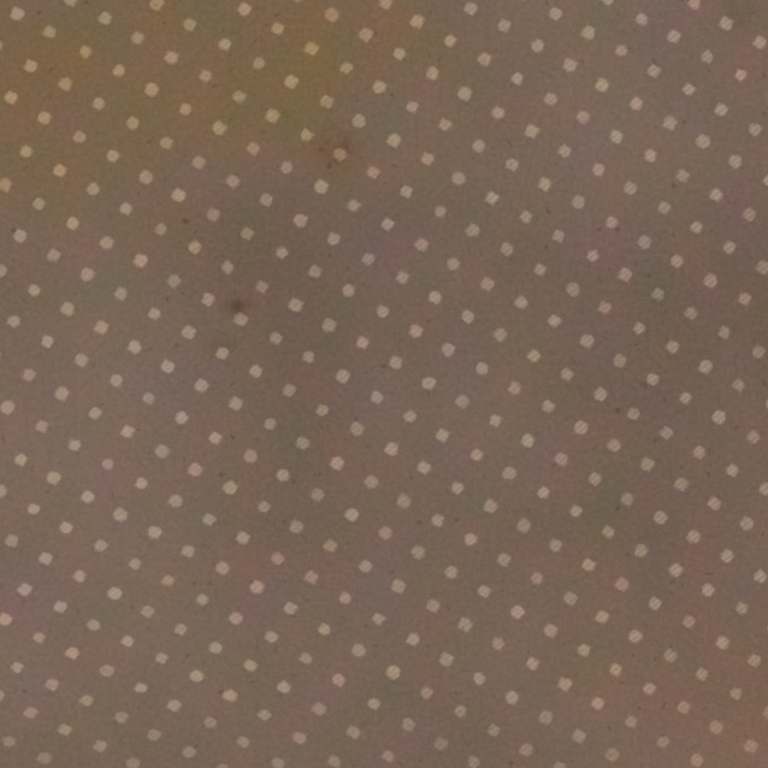
Give the GLSL for this texture, as a three.js fragment shader.

```glsl
// Brown woven cloth printed with small pale dots on a tilted square lattice.
// The lattice is bent toward the lower left; gradient noise gives uneven
// dye, coloured blotches, dark flecks and grain, and soft blobs the stains.
varying vec2 vUv;

vec2 hash2(vec2 p) {
  p = vec2(dot(p, vec2(127.1, 311.7)), dot(p, vec2(269.5, 183.3)));
  return fract(sin(p) * 43758.55) * 2.0 - 1.0;
}

float gradientNoise(vec2 p) {
  vec2 i = floor(p), f = fract(p);
  vec2 u = f * f * f * (f * (f * 6.0 - 15.0) + 10.0);
  float a = dot(hash2(i), f);
  float b = dot(hash2(i + vec2(1.0, 0.0)), f - vec2(1.0, 0.0));
  float c = dot(hash2(i + vec2(0.0, 1.0)), f - vec2(0.0, 1.0));
  float d = dot(hash2(i + 1.0), f - 1.0);
  return mix(mix(a, b, u.x), mix(c, d, u.x), u.y);
}

float fbm(vec2 p) {
  float sum = 0.0, amp = 1.0;
  for (int i = 0; i < 4; i++) {
    sum += amp * gradientNoise(p);
    p = mat2(0.8, 0.6, -0.6, 0.8) * p * 2.0 + 7.3;
    amp *= 0.55;
  }
  return sum;
}

float blob(vec2 p, vec2 center, vec2 size) {
  vec2 d = (p - center) / size;
  return exp(-dot(d, d));
}

// Flattens the bend of the cloth in its lower left part.
vec2 unbend(vec2 p) {
  float left = max(0.5 - p.x, 0.0);
  float low = max(0.5 - p.y, 0.0);
  float fold = 1.0 - smoothstep(0.25, 0.55, p.x);
  return p - vec2(-left * (0.018 + 0.06 * low), 0.165 * low * low * fold);
}

vec3 clothColor(vec2 p) {
  // Uneven dye
  float light = 0.5 + 0.5 * fbm(p * 4.0 + 3.0);
  light += 0.45 * blob(p, vec2(0.08, 0.38), vec2(0.25, 0.3));
  light += 0.4 * blob(p, vec2(0.76, 0.88), vec2(0.24, 0.2));
  light -= 0.35 * blob(p, vec2(0.95, 0.52), vec2(0.22, 0.3));
  light -= 0.25 * blob(p, vec2(0.38, 0.65), vec2(0.2, 0.2));
  vec3 color = mix(vec3(0.435, 0.36, 0.313), vec3(0.49, 0.41, 0.357), clamp(light, 0.0, 1.0));

  // Olive stain at the upper left, warm tint at the lower right
  float olive = blob(p, vec2(0.04, 0.86), vec2(0.2, 0.15))
              + blob(p, vec2(0.37, 0.93), vec2(0.2, 0.13));
  olive *= 0.9 + 0.7 * fbm(p * 9.0);
  color = mix(color, vec3(0.485, 0.392, 0.275), clamp(olive * 0.9, 0.0, 1.0));
  color += vec3(0.03, 0.005, -0.008) * blob(p, vec2(0.96, 0.06), vec2(0.2, 0.18));

  // Red and violet blotches
  color += vec3(0.045, -0.008, 0.008) * gradientNoise(p * 17.0 + 21.0);
  color += vec3(0.0, -0.006, 0.035) * gradientNoise(p * 11.0 + 47.0);

  // Dark smudges and scattered flecks
  float smudge = blob(p, vec2(0.31, 0.6), vec2(0.014, 0.011))
               + 0.55 * blob(p, vec2(0.44, 0.805), vec2(0.03, 0.025))
               + 0.4 * blob(p, vec2(0.29, 0.55), vec2(0.02, 0.014))
               + 0.4 * blob(p, vec2(0.96, 0.98), vec2(0.02, 0.025));
  color -= 0.11 * smudge * (0.7 + 0.8 * gradientNoise(p * 70.0));
  color -= 0.05 * smoothstep(0.3, 0.6, gradientNoise(p * 85.0 + 5.0));
  return color;
}

// Coverage of the printed dot in this lattice cell.
float dotMask(vec2 p) {
  vec2 q = unbend(p) - vec2(0.4727, 0.5521);
  vec2 cell = vec2(dot(q, vec2(0.864, -0.503)), dot(q, vec2(-0.503, -0.864))) / 0.0499;
  vec2 id = floor(cell + 0.5);
  vec2 local = cell - id - 0.025 * hash2(id);

  // Rounded square with a ragged, soft edge
  vec2 side = abs(local);
  float dist = mix(length(local), max(side.x, side.y), 0.4);
  dist += 0.05 * gradientNoise(p * 150.0);
  float radius = 0.152 + 0.014 * hash2(id + 31.0).x;
  float mask = 1.0 - smoothstep(radius - 0.055, radius + 0.055, dist);

  // Threads showing through, clearer to the right
  float thread = 0.5 + 0.5 * sin(local.x * 46.0 + 18.0 * local.y + 3.0 * hash2(id + 9.0).y);
  mask *= 1.0 - thread * mix(0.08, 0.25, p.x);
  float wear = 0.9 + 0.14 * hash2(id + 63.0).x;
  return mask * wear * mix(0.72, 1.0, smoothstep(0.02, 0.12, p.y));
}

void main() {
  vec3 color = clothColor(vUv);
  color += vec3(0.175, 0.165, 0.145) * dotMask(vUv);

  // Fine grain of the weave
  float grain = gradientNoise(vUv * 130.0) + 0.9 * gradientNoise(vUv * 240.0 + 13.0);
  color += 0.028 * grain;
  gl_FragColor = vec4(color, 1.0);
}
```
